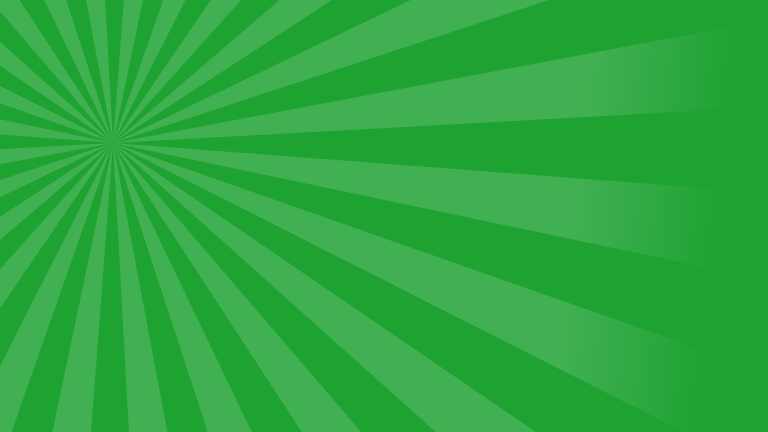
A WebGL 1 fragment shader for this background:

```glsl
precision highp float;
// Sunburst of pale green rays on a flat green ground, fanning out from the upper left.
// Rays come from repeating the polar angle around a hub; a slightly tilted linear
// fade dissolves them near the right side. Lengths are in canvas heights.

uniform vec2 u_resolution;

const vec3 GROUND_COLOR = vec3(0.118, 0.635, 0.196);
const vec3 RAY_COLOR = vec3(0.255, 0.690, 0.322);

const vec2 HUB = vec2(0.2616, 0.669);
const float RAY_COUNT = 24.0;
const float RAY_DUTY = 0.5;       // lit share of each angular period
const float RAY_PHASE = 6.9;      // direction of one ray's axis, in degrees

const float FADE_START = 1.28;
const float FADE_END = 1.625;
const float FADE_TILT = 0.1;      // sideways shift of the fade per unit of height

const float TAU = 6.283185;

// Ray coverage at an offset from the hub, smoothed over one pixel.
float rayCoverage(vec2 offset, float pixel) {
    float period = TAU / RAY_COUNT;
    float angle = atan(offset.y, offset.x + 1e-6) - radians(RAY_PHASE);
    float fromAxis = abs(mod(angle + 0.5 * period, period) - 0.5 * period);
    float edgeDistance = (0.5 * RAY_DUTY * period - fromAxis) * length(offset);
    return clamp(edgeDistance / pixel + 0.5, 0.0, 1.0);
}

// Opacity of the rays: full on the left, falling linearly to none.
float rayOpacity(vec2 point) {
    float along = point.x - FADE_TILT * point.y;
    return clamp((FADE_END - along) / (FADE_END - FADE_START), 0.0, 1.0);
}

void main() {
    float pixel = 1.0 / u_resolution.y;
    vec2 point = gl_FragCoord.xy * pixel;
    float ray = rayCoverage(point - HUB, pixel) * rayOpacity(point);
    gl_FragColor = vec4(mix(GROUND_COLOR, RAY_COLOR, ray), 1.0);
}
```
